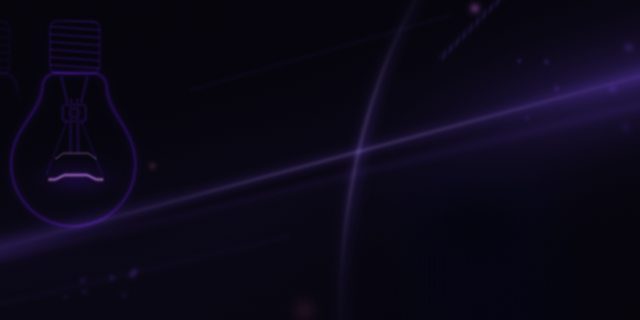
Reproduce this background procedurally as a WebGL 1 fragment shader.

```glsl
precision highp float;
// Dark violet backdrop: crossing light streaks, a hanging bulb outline and drifting motes.
uniform vec2 u_resolution;

const vec3 NIGHT = vec3(0.022, 0.019, 0.048);
const vec3 HAZE = vec3(0.042, 0.024, 0.085);
const vec3 VIOLET = vec3(0.085, 0.050, 0.170);
const vec3 PALE = vec3(0.125, 0.110, 0.150);
const vec3 NAVY = vec3(0.000, 0.010, 0.050);
const vec3 NEON = vec3(0.110, 0.025, 0.260);
const vec3 FILAMENT = vec3(0.360, 0.240, 0.400);
const vec3 EMBER = vec3(0.160, 0.070, 0.100);
const vec2 CROSSING = vec2(1.120, 0.526);
const float STREAK_SLOPE = 0.268;
const vec2 BULB_CENTER = vec2(0.229, 0.487);
const float BULB_RADIUS = 0.194;
const float THREAD_PITCH = 0.024;
const float WEAVE_FREQ = 420.0;
const int MOTES = 14;

float hash(vec2 p) {
  vec3 q = fract(vec3(p.xyx) * 0.1031);
  q += dot(q, q.yzx + 33.33);
  return fract((q.x + q.y) * q.z);
}

float noise(vec2 p) {
  vec2 i = floor(p), f = fract(p);
  f = f * f * (3.0 - 2.0 * f);
  return mix(mix(hash(i), hash(i + vec2(1.0, 0.0)), f.x),
             mix(hash(i + vec2(0.0, 1.0)), hash(i + 1.0), f.x), f.y);
}

// Soft bell falloff of a distance.
float glow(float d, float width) {
  return exp(-d * d / (width * width));
}

float segment(vec2 p, vec2 a, vec2 b) {
  vec2 pa = p - a, ba = b - a;
  return length(pa - ba * clamp(dot(pa, ba) / dot(ba, ba), 0.0, 1.0));
}

float box(vec2 p, vec2 halfSize, float corner) {
  vec2 q = abs(p) - halfSize + corner;
  return length(max(q, 0.0)) + min(max(q.x, q.y), 0.0) - corner;
}

// Glass envelope and threaded cap, in coordinates around the bulb centre.
float bulbShell(vec2 q) {
  float ball = length(q) - BULB_RADIUS;
  float neck = box(q - vec2(0.004, 0.165), vec2(0.100, 0.120), 0.045);
  float h = clamp(0.5 + 0.5 * (neck - ball) / 0.08, 0.0, 1.0);
  float glass = mix(neck, ball, h) - 0.08 * h * (1.0 - h);
  vec2 c = q - vec2(0.005, 0.365);
  float cap = box(c, vec2(0.078, 0.082), 0.025);
  float row = (fract((c.y + 0.07 * c.x) / THREAD_PITCH) - 0.5) * THREAD_PITCH;
  float threads = glow(row, 0.005) * smoothstep(0.006, -0.006, cap);
  float rim = glow(glass, 0.006) + 0.25 * glow(glass, 0.018);
  return 0.65 * rim + 0.35 * glow(cap, 0.006) + 0.5 * threads;
}

// Stem, support wires and mount, mirrored about the bulb axis.
float bulbStem(vec2 q) {
  vec2 m = vec2(abs(q.x - 0.003), q.y);
  float d = segment(m, vec2(0.040, 0.270), vec2(0.022, 0.195));
  d = min(d, segment(m, vec2(0.010, 0.200), vec2(0.012, 0.040)));
  d = min(d, abs(box(m - vec2(0.0, 0.160), vec2(0.036, 0.026), 0.012)));
  d = min(d, abs(length(m - vec2(0.0, 0.160)) - 0.014));
  float wires = segment(m, vec2(0.024, 0.130), vec2(0.086, -0.030));
  return 0.5 * glow(d, 0.006) + 0.3 * glow(wires, 0.005);
}

void main() {
  vec2 p = gl_FragCoord.xy / u_resolution.y;
  p.x *= 2.0 * u_resolution.y / u_resolution.x;

  // Background haze, thicker towards the right
  float along = p.x - CROSSING.x;
  float rise = p.y - CROSSING.y - STREAK_SLOPE * along;
  float right = smoothstep(0.9, 2.0, p.x);
  float cloud = 0.75 + 0.5 * noise(p * vec2(2.5, 5.0) - vec2(0.0, p.x));
  vec3 color = NIGHT + HAZE * cloud * glow(rise + 0.03, 0.26) * (0.3 + 0.5 * right);
  color += VIOLET * 0.75 * right * right * glow(rise + 0.02, 0.13);
  color += HAZE * 0.22 * smoothstep(0.05, -0.15, rise) * smoothstep(1.6, 0.6, p.x);

  // Navy patch with a fine vertical weave
  vec2 patchPos = (p - vec2(1.51, 0.18)) / vec2(0.25, 0.30);
  float patchMask = exp(-dot(patchPos * patchPos, patchPos * patchPos));
  float weave = 0.8 + 0.2 * sin(p.x * WEAVE_FREQ) * smoothstep(0.25, 0.18, p.y);
  color += (NAVY * weave - vec3(0.008, 0.004, 0.0)) * patchMask * 0.6;
  color *= 1.0 - 0.3 * glow(length((p - vec2(1.48, 0.30)) * vec2(0.7, 1.0)), 0.09);

  // Rising streak with its shadow and lower echo
  float center = glow(along, 0.75);
  float ends = smoothstep(0.4, 1.15, abs(along + 0.05));
  color *= 1.0 - 0.35 * glow(rise + 0.035, 0.020) * glow(along + 0.45, 0.5);
  color += PALE * center * glow(rise, 0.008) * 0.75;
  color += VIOLET * (0.5 * glow(rise, 0.026) + 0.55 * ends * glow(rise, 0.045));
  color += VIOLET * 0.28 * glow(rise + 0.066 + 0.03 * along, 0.018);

  // Curved upright streak
  float y2 = p.y * p.y;
  float bend = p.x - (1.0625 + 0.20 * y2 + 0.035 * y2 * y2);
  float upright = glow(p.y - 0.55, 0.32);
  color += PALE * upright * glow(bend, 0.009) * 0.7;
  color += VIOLET * (0.15 + 0.45 * upright) * glow(bend - 0.006, 0.028);

  // Faint upper rays
  float ray = segment(p, vec2(1.38, 0.82), vec2(1.57, 1.01));
  color += VIOLET * (0.55 + 0.2 * sin(p.x * 300.0)) * glow(ray, 0.010);
  color += VIOLET * 0.16 * glow(segment(p, vec2(0.60, 0.72), vec2(1.40, 0.95)), 0.008);
  color += VIOLET * 0.12 * glow(segment(p, vec2(0.0, 0.05), vec2(0.9, 0.26)), 0.010);

  // Bulb, filament and a ghost bulb cut off by the left edge
  vec2 q = p - BULB_CENTER;
  color += NEON * (bulbShell(q) + bulbStem(q));
  color += NEON * 0.35 * bulbShell(q + vec2(0.281, 0.0)) * smoothstep(0.66, 0.76, p.y);
  float side = abs(q.x - 0.008);
  float coil = q.y + 0.034 + 0.014 * smoothstep(0.030, 0.070, side);
  float span = smoothstep(0.092, 0.080, side);
  color += FILAMENT * span * glow(coil, 0.006);
  float arch = q.y - 0.034 + 0.016 * smoothstep(0.035, 0.065, side);
  color += FILAMENT * 0.4 * smoothstep(0.070, 0.060, side) * glow(arch, 0.005);
  color += NEON * 0.5 * glow(length((q - vec2(0.01, -0.045)) * vec2(0.45, 1.0)), 0.042);

  // Drifting motes: low on the left, around the haze on the right
  for (int i = 0; i < MOTES; i++) {
    float k = float(i);
    vec2 r = vec2(hash(vec2(k, 3.7)), hash(vec2(k, 9.1)));
    vec2 spot = mod(k, 2.0) < 0.5 ? vec2(0.1 + 0.65 * r.x, 0.07 + 0.10 * r.y)
                                  : vec2(1.62 + 0.36 * r.x, 0.56 + 0.30 * r.y);
    color += VIOLET * (0.3 + 0.5 * r.y) * glow(length(p - spot), 0.008 + 0.007 * r.x);
  }
  color += (EMBER + VIOLET) * glow(length(p - vec2(1.484, 0.974)), 0.016);
  color += EMBER * 0.8 * glow(length(p - vec2(0.477, 0.481)), 0.012);
  color += EMBER * 0.5 * glow(length(p - vec2(0.951, 0.031)), 0.035);

  gl_FragColor = vec4(color + (hash(gl_FragCoord.xy) - 0.5) / 255.0, 1.0);
}
```
